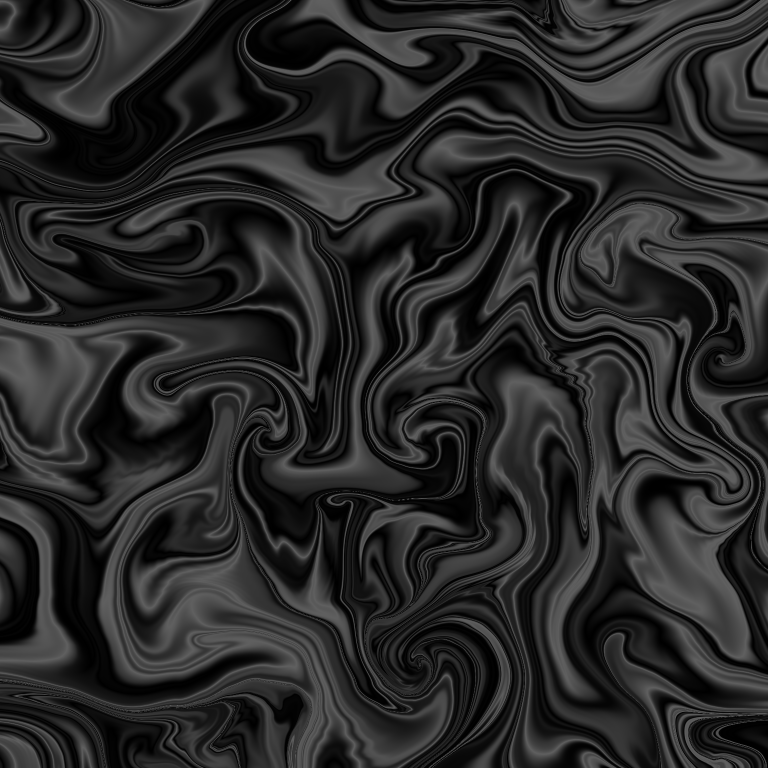
A WebGL 1 fragment shader for this background:

```glsl
precision highp float;
// Dark liquid marble: folded grey bands stirred by a drifting swirl field.

uniform vec2 u_resolution;

#define CELLS vec2(3.3, 4.3)       // swirl cells across the canvas
#define STEPS 26                   // stirring steps
#define STIR 0.1                   // length of one stirring step
#define DETAIL 0.3                 // strength of the small swirls
#define DRIFT 0.045                // change of the swirl field per step
#define BANDS 2.3                  // tone folds per unit of pigment
#define GRAIN vec2(0.75, 1.2)      // pigment stretch along x and y
#define BRIGHTEST 0.375            // lightest grey
#define DARK_BIAS 1.38             // above 1 favours the dark greys
#define SEED vec2(17.0, 43.0)

float hash(vec2 cell) {
  vec3 h = fract(vec3(cell.xyx) * vec3(0.1031, 0.1030, 0.0973));
  h += dot(h, h.yzx + 33.33);
  return fract((h.x + h.y) * h.z);
}

// Value noise in x, its gradient in yz.
vec3 noiseGradient(vec2 p) {
  vec2 cell = floor(p);
  vec2 f = p - cell;
  vec2 blend = f * f * f * (f * (f * 6.0 - 15.0) + 10.0);
  vec2 slope = 30.0 * f * f * (f - 1.0) * (f - 1.0);
  float a = hash(cell);
  float b = hash(cell + vec2(1.0, 0.0));
  float c = hash(cell + vec2(0.0, 1.0));
  float d = hash(cell + vec2(1.0, 1.0));
  float twist = a - b - c + d;
  float value = a + (b - a) * blend.x + (c - a) * blend.y
              + twist * blend.x * blend.y;
  return vec3(value, slope * (vec2(b - a, c - a) + twist * blend.yx));
}

// Divergence-free velocity of two layers that drift apart.
vec2 swirl(vec2 p, float age) {
  vec2 large = noiseGradient(p + age * DRIFT * vec2(0.6, 0.8)).yz;
  vec2 small = noiseGradient(p * 2.1 + 31.7 - age * DRIFT * vec2(1.4, 0.5)).yz;
  vec2 gradient = large + small * DETAIL * 2.1;
  return vec2(gradient.y, -gradient.x);
}

// Follow the flow back to where the pigment started.
vec2 stir(vec2 p, float strength) {
  for (int i = 0; i < STEPS; i++) {
    p += swirl(p, float(i)) * STIR * strength;
  }
  return p;
}

float pigment(vec2 p) {
  return noiseGradient(p).x
       + 0.36 * noiseGradient(p * 2.7 + 11.3).x
       + 0.13 * noiseGradient(p * 6.1 + 5.9).x;
}

float marble(vec2 uv) {
  float strength = mix(1.1, 0.85, uv.y);
  vec2 origin = stir(uv * CELLS + SEED, strength);
  float fold = abs(fract(pigment(origin * GRAIN) * BANDS) * 2.0 - 1.0);
  return BRIGHTEST * pow(fold, DARK_BIAS);
}

void main() {
  // Four samples per pixel smooth the thin filaments.
  float grey = 0.0;
  for (int j = 0; j < 2; j++) {
    for (int i = 0; i < 2; i++) {
      vec2 offset = vec2(float(i), float(j)) * 0.5 - 0.25;
      grey += marble((gl_FragCoord.xy + offset) / u_resolution.y);
    }
  }
  gl_FragColor = vec4(vec3(grey * 0.25), 1.0);
}
```
